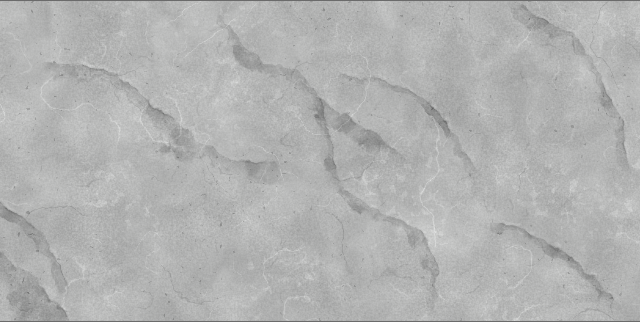
A Shadertoy shader for this texture:

```glsl
const float PI = 3.14159;
const vec3 STONE_TINT = vec3(0.995, 1.0, 0.997);
const float BASE_TONE = 0.710;
const int VEIN_COUNT = 8;

// Chord of each vein: start.xy, end.xy in canvas heights
const vec4 CHORDS[VEIN_COUNT] = vec4[](
    vec4(0.70, 1.02, 1.45, -0.02), vec4(0.97, 0.71, 1.28, 0.48),
    vec4(1.06, 0.78, 1.49, 0.44), vec4(1.57, 1.02, 1.98, 0.44),
    vec4(0.13, 0.80, 0.95, 0.48), vec4(-0.03, 0.40, 0.21, 0.08),
    vec4(-0.06, 0.25, 0.26, -0.05), vec4(1.53, 0.32, 1.92, 0.02));

// Shape of each vein: sway, half turns, band width
const vec3 SHAPES[VEIN_COUNT] = vec3[](
    vec3(-0.05, 4.6, 0.048), vec3(0.02, 1.0, 0.065),
    vec3(0.09, 1.0, 0.030), vec3(0.09, 1.0, 0.044),
    vec3(0.05, 2.1, 0.085), vec3(0.05, 1.0, 0.040),
    vec3(0.03, 1.0, 0.110), vec3(0.06, 1.0, 0.035));

float hash(vec2 cell) {
    vec3 h = fract(cell.xyx * 0.1031);
    h += dot(h, h.yzx + 33.33);
    return fract((h.x + h.y) * h.z);
}

float cornerSlope(vec2 cell, vec2 offset) {
    float angle = 2.0 * PI * hash(cell);
    return dot(vec2(cos(angle), sin(angle)), offset);
}

float gradientNoise(vec2 p) {
    vec2 i = floor(p), f = fract(p);
    vec2 u = f * f * f * (f * (f * 6.0 - 15.0) + 10.0);
    vec2 e = vec2(1.0, 0.0);
    float low = mix(cornerSlope(i, f), cornerSlope(i + e, f - e), u.x);
    float high = mix(cornerSlope(i + e.yx, f - e.yx), cornerSlope(i + 1.0, f - 1.0), u.x);
    return mix(low, high, u.y);
}

float fbm(vec2 p) {
    float sum = 0.0, amplitude = 1.0;
    for (int i = 0; i < 5; i++) {
        sum += amplitude * gradientNoise(p);
        p = mat2(1.6, 1.2, -1.2, 1.6) * p + 17.3;
        amplitude *= 0.5;
    }
    return sum;
}

vec2 warp(vec2 p, float scale, float amount) {
    return p + amount * vec2(fbm(p * scale + 3.7), fbm(p * scale + 41.2));
}

float bump(float x, float radius) {
    return exp(-x * x / (radius * radius));
}

// Thin line along the zero contour of a noise field
float hairline(vec2 p, float scale, float radius) {
    return bump(gradientNoise(p * scale), radius * scale);
}

// Tone change of one vein: mottled band with crisp, broken edges and a pale rim
float veinTone(vec2 p, vec4 chord, vec3 shape, float mottle, float breaks) {
    vec2 span = chord.zw - chord.xy;
    float len = length(span);
    vec2 along = span / len;
    vec2 q = p - chord.xy;
    float t = dot(q, along) / len;
    float depth = shape.x * sin(shape.y * PI * t) - dot(q, vec2(-along.y, along.x));
    float fade = smoothstep(0.0, 0.08, t) * smoothstep(1.0, 0.8, t);
    float width = shape.z * (0.8 + 0.8 * breaks);
    float crisp = smoothstep(-0.2, 0.25, breaks);
    float inside = smoothstep(-0.002, 0.003, depth);
    float band = inside * (1.0 - smoothstep(mix(0.15, 0.85, crisp) * width, width, depth));
    float shadow = inside * exp(-max(depth, 0.0) / 0.09);
    float line = bump(depth - 0.003, 0.0045) * smoothstep(0.0, 0.35, breaks + 0.5 * mottle);
    float lowerLine = bump(depth - 0.85 * width, 0.003) * smoothstep(0.0, 0.4, mottle - breaks);
    float rim = bump(depth + 0.008, 0.006) * smoothstep(0.0, 0.4, mottle);
    float filament = band * bump(mottle + 0.1, 0.05);
    float dark = band * (0.078 + 0.09 * mottle) + 0.018 * shadow + 0.08 * line + 0.07 * lowerLine;
    return fade * (0.05 * rim + 0.035 * filament - dark);
}

// Clouds and fine grain of the stone
float stoneTone(vec2 p) {
    float clouds = 0.04 * fbm(p * 2.2 + 8.0) + 0.065 * fbm(warp(p, 4.0, 0.09) * 9.0);
    float roughness = 0.8 + 0.6 * gradientNoise(p * 5.0 + 90.0);
    float grain = 0.05 * gradientNoise(p * 115.0) + 0.06 * gradientNoise(p * 205.0 + 5.0);
    return clouds + roughness * grain;
}

// Sparse dark pits, and pale flecks gathered in patches
float speckTone(vec2 p) {
    float patches = fbm(p * 3.5 + 60.0);
    float pits = smoothstep(0.42, 0.52, gradientNoise(warp(p, 40.0, 0.006) * 75.0 + 11.0));
    float flecks = smoothstep(0.2, 0.42, fbm(p * 34.0 + 23.0));
    return 0.05 * flecks * smoothstep(-0.05, 0.4, patches)
         - 0.12 * pits * smoothstep(-0.3, 0.3, -patches);
}

// Hair cracks of one size, pale or dark where a mask allows
float crackTone(vec2 p, float scale, float radius, float seed) {
    vec2 q = warp(p, 2.0 * scale, 0.16 / scale) + seed;
    float mask = gradientNoise(p * scale * 0.9 + 31.0 + seed);
    float pale = hairline(q, scale, radius) * smoothstep(0.05, 0.3, mask);
    float dark = hairline(q + 9.0, scale, radius) * smoothstep(0.12, 0.4, -mask);
    return 0.075 * pale - 0.075 * dark;
}

void mainImage(out vec4 fragColor, in vec2 fragCoord) {
    vec2 p = fragCoord / iResolution.y;
    float tone = BASE_TONE + stoneTone(p) + speckTone(p);
    tone += crackTone(p, 4.5, 0.0022, 2.0) + 0.7 * crackTone(p, 11.0, 0.0018, 5.0);

    // Veins
    vec2 ragged = warp(warp(p, 5.0, 0.03), 20.0, 0.012);
    float mottle = fbm(ragged * 17.0);
    float breaks = fbm(p * 7.0 + 70.0);
    float veins = 0.0;
    for (int i = 0; i < VEIN_COUNT; i++) {
        veins += veinTone(ragged, CHORDS[i], SHAPES[i], mottle, breaks);
    }
    tone += max(veins, -0.2);

    // Thin dark border above and below
    float border = min(p.y, 1.0 - p.y);
    tone = mix(0.42, tone, smoothstep(0.0015, 0.005, border));
    fragColor = vec4(clamp(tone * STONE_TINT, 0.0, 1.0), 1.0);
}
```
